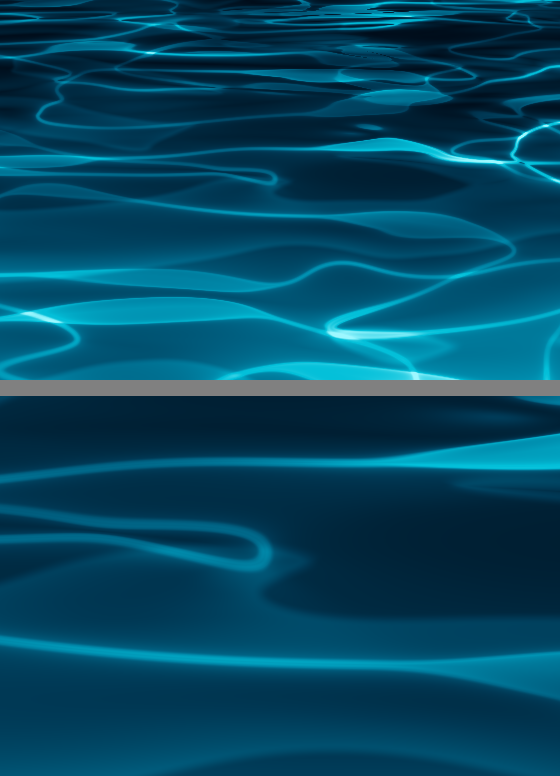
Top: the whole. Bottom: its middle third, enlarged.
Write a WebGL 1 fragment shader that draws this texture.

```glsl
precision highp float;
uniform vec2 u_resolution;

const float HORIZON = 1.55;

vec2 hash2(vec2 cell) {
  vec3 h = fract(cell.xyx * vec3(0.1031, 0.1030, 0.0973));
  h += dot(h, h.yzx + 33.33);
  return fract((h.xx + h.yz) * h.zy);
}

float cornerSlope(vec2 cell, vec2 f, vec2 corner) {
  return dot(hash2(cell + corner) * 2.0 - 1.0, f - corner);
}

// Gradient noise, roughly -0.6 to 0.6
float noise(vec2 p) {
  vec2 cell = floor(p);
  vec2 f = p - cell;
  vec2 s = f * f * f * (f * (f * 6.0 - 15.0) + 10.0);
  float low = mix(cornerSlope(cell, f, vec2(0.0)), cornerSlope(cell, f, vec2(1.0, 0.0)), s.x);
  float high = mix(cornerSlope(cell, f, vec2(0.0, 1.0)), cornerSlope(cell, f, vec2(1.0)), s.x);
  return mix(low, high, s.y);
}

// Canvas position to a water plane receding towards the horizon
vec2 waterPlane(vec2 uv) {
  float depth = 1.0 / (HORIZON - uv.y);
  return vec2(uv.x * 1.35, 7.0) * depth;
}

float waveField(vec2 uv, float seed) {
  vec2 p = waterPlane(uv) + seed;
  vec2 bend = vec2(noise(p * 0.8 + 7.3), noise(p * 0.8 + 31.7));
  return noise(p + bend * vec2(1.3, 0.9)) + 0.12 * noise(p * 2.1 + bend);
}

// Approximate canvas distance to one contour of the waves
float contourDistance(vec2 uv, float seed, float level) {
  vec2 e = vec2(0.002, 0.0);
  float n = waveField(uv, seed);
  vec2 slope = vec2(waveField(uv + e, seed) - n, waveField(uv + e.yx, seed) - n) / e.x;
  return (n - level) / (length(slope) + 0.4);
}

// Light thread that swells into a sheet with bright rims
float filament(vec2 uv, float seed, float level, float nearness, float blur) {
  vec2 p = waterPlane(uv) + seed;
  float d = contourDistance(uv, seed, level);
  float swell = smoothstep(0.08, 0.4, noise(p * vec2(1.1, 0.8) + 51.0));
  float gain = 0.3 + 0.7 * smoothstep(-0.2, 0.3, noise(p * 0.8 + 83.0));
  float width = nearness * (0.003 + 0.034 * swell);
  float edge = abs(d) - width;
  float sheet = 1.0 - smoothstep(-blur, blur, edge);
  float rim = exp(-abs(edge) / (0.004 * nearness + blur * 0.4));
  float glow = exp(-abs(d) / (0.035 * nearness));
  return gain * (sheet * mix(0.6, 0.46, swell) + rim * 0.34 + glow * 0.2);
}

// Soft light ending sharply on one side
float fold(vec2 uv, float seed, float level, float nearness, float blur) {
  float d = contourDistance(uv, seed, level);
  float side = smoothstep(-blur * 2.0, blur * 2.0, d);
  return side * exp(-max(d, 0.0) / (0.03 * nearness));
}

vec3 waterColor(float light) {
  vec3 abyss = vec3(0.0, 0.04, 0.09);
  vec3 navy = vec3(0.0, 0.22, 0.33);
  vec3 teal = vec3(0.0, 0.38, 0.51);
  vec3 azure = vec3(0.0, 0.54, 0.67);
  vec3 cyan = vec3(0.01, 0.75, 0.85);
  vec3 foam = vec3(0.62, 0.97, 1.0);
  vec3 c = mix(abyss, navy, clamp(light / 0.3, 0.0, 1.0));
  c = mix(c, teal, clamp((light - 0.3) / 0.2, 0.0, 1.0));
  c = mix(c, azure, clamp((light - 0.5) / 0.2, 0.0, 1.0));
  c = mix(c, cyan, clamp((light - 0.7) / 0.18, 0.0, 1.0));
  return mix(c, foam, smoothstep(0.9, 1.25, light));
}

void main() {
  vec2 uv = gl_FragCoord.xy / u_resolution.y;
  uv.x -= 0.5 * u_resolution.x / u_resolution.y;
  float nearness = HORIZON - uv.y;
  float blur = 0.0018 * nearness + 0.7 / u_resolution.y;
  vec2 p = waterPlane(uv);

  // Dim water, brighter close by, with broad swells
  float light = mix(0.5, 0.01, pow(uv.y, 0.75));
  light += 0.34 * noise(p * vec2(0.8, 0.5) + 12.0) + 0.14 * noise(p * 1.3 + 40.0);

  // Caustic light over the swells
  float caustics = filament(uv, 3.7, 0.0, nearness, blur);
  caustics += 0.6 * filament(uv, 64.2, 0.1, nearness, blur);
  caustics += 0.16 * fold(uv, 27.4, 0.05, nearness, blur);
  light = max(light, 0.02) + caustics * mix(1.0, 0.85, uv.y);

  gl_FragColor = vec4(waterColor(light), 1.0);
}
```
